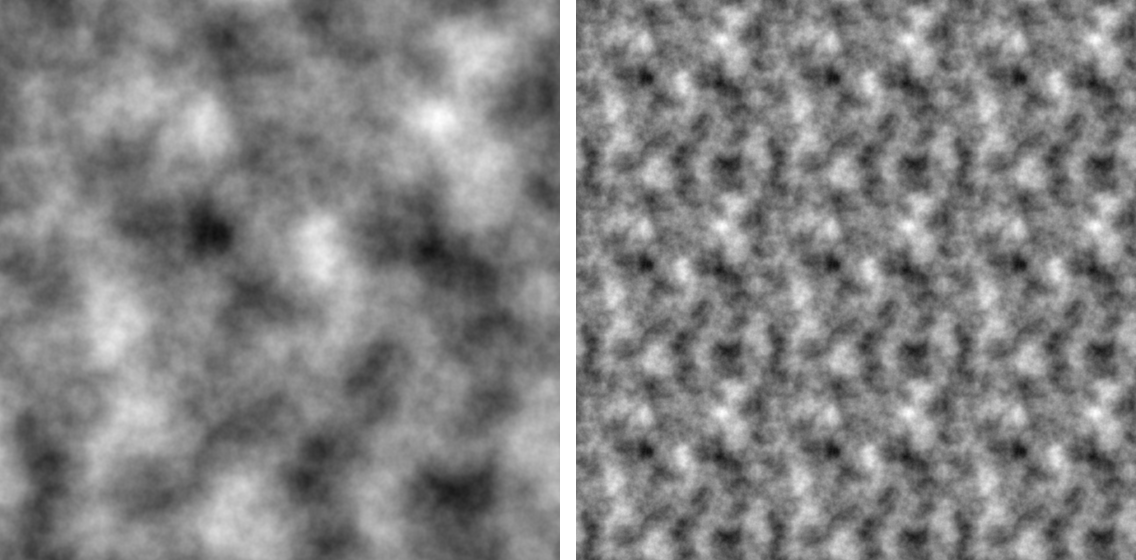
Left, the tile; right, the same tile 3 across and 3 down.
This texture is drawn by a WebGL 1 fragment shader. Its source:

```glsl
precision highp float;
uniform vec2 u_resolution;

#define BASE_CELLS 5.0
#define OCTAVES 6
#define GAIN 0.52
#define MEAN_GREY 0.507
#define CONTRAST 0.55
#define SEED 3.0

// Pseudo-random value in 0..1 for a lattice point of one octave.
float hash(vec2 cell, float octave) {
  vec3 p = fract(vec3(cell, octave + SEED).xyx * vec3(0.1031, 0.1030, 0.0973)
                 + (octave + SEED) * 0.1379);
  p += dot(p, p.yzx + 33.33);
  return fract((p.x + p.y) * p.z);
}

// Contribution of the random unit gradient at one cell corner.
float cornerSlope(vec2 cell, vec2 local, vec2 corner, float period, float octave) {
  float angle = 6.28319 * hash(mod(cell + corner, period), octave);
  return dot(vec2(cos(angle), sin(angle)), local - corner);
}

// Gradient noise that wraps after a whole number of cells.
float wrappedNoise(vec2 p, float period, float octave) {
  vec2 cell = floor(p);
  vec2 f = p - cell;
  vec2 blend = f * f * f * (f * (f * 6.0 - 15.0) + 10.0);
  vec2 e = vec2(1.0, 0.0);
  float low = mix(cornerSlope(cell, f, e.yy, period, octave),
                  cornerSlope(cell, f, e.xy, period, octave), blend.x);
  float high = mix(cornerSlope(cell, f, e.yx, period, octave),
                   cornerSlope(cell, f, e.xx, period, octave), blend.x);
  return mix(low, high, blend.y);
}

// Sum of octaves, each shifted so that the lattices do not line up.
float clouds(vec2 uv) {
  float sum = 0.0;
  float amplitude = 1.0;
  float period = BASE_CELLS;
  for (int i = 0; i < OCTAVES; i++) {
    float octave = float(i);
    vec2 shift = vec2(0.37, 0.61) * (octave + 1.0);
    sum += amplitude * wrappedNoise(uv * period + shift, period, octave);
    amplitude *= GAIN;
    period *= 2.0;
  }
  return sum;
}

void main() {
  vec2 uv = gl_FragCoord.xy / u_resolution;
  float grey = MEAN_GREY + CONTRAST * clouds(uv);
  gl_FragColor = vec4(vec3(clamp(grey, 0.0, 1.0)), 1.0);
}
```
